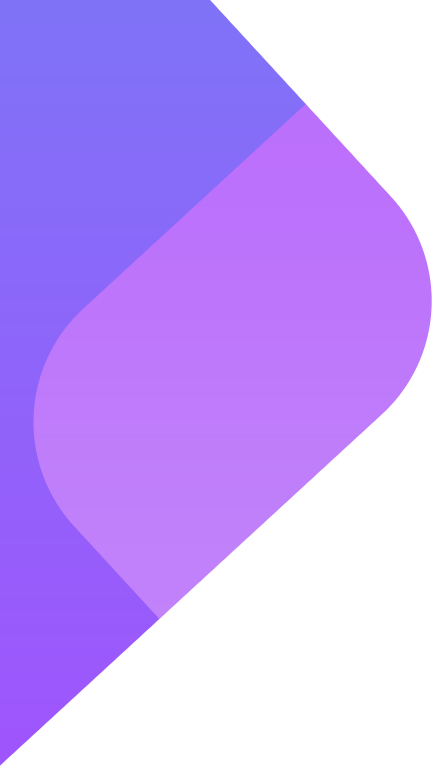
A WebGL 1 fragment shader for this background:

```glsl
precision highp float;
// Violet rounded wedge on white, overlapped by a pink band with opposite rounded corners.

uniform vec2 u_resolution;

// Lengths are in canvas heights
const float TILT = 0.7436;
const float CORNER_RADIUS = 0.2005;
const vec2 RIGHT_CENTER = vec2(0.3616, 0.6081);
const vec2 LEFT_CENTER = vec2(0.2441, 0.4505);
const vec2 PINK_SPAN = vec2(0.195, 0.862);

const vec3 WHITE = vec3(1.0);
const vec3 VIOLET_LOW = vec3(0.624, 0.333, 0.990);
const vec3 VIOLET_HIGH = vec3(0.498, 0.449, 0.970);
const vec3 PINK_LOW = vec3(0.755, 0.508, 0.980);
const vec3 PINK_HIGH = vec3(0.735, 0.438, 0.988);

// Signed distance to an endless right-angled wedge with a rounded corner
float roundedWedge(vec2 offset) {
  return length(max(offset, 0.0)) + min(max(offset.x, offset.y), 0.0) - CORNER_RADIUS;
}

// Antialiased coverage of a signed distance
float coverage(float dist) {
  return clamp(0.5 - dist * u_resolution.y, 0.0, 1.0);
}

void main() {
  vec2 p = gl_FragCoord.xy / u_resolution.y;

  // Axes along the outward normals of the two right-hand edges
  float c = cos(TILT);
  float s = sin(TILT);
  mat2 toWedge = mat2(c, s, s, -c);

  float wedge = coverage(roundedWedge(toWedge * (p - RIGHT_CENTER)));
  float band = coverage(roundedWedge(toWedge * (LEFT_CENTER - p)));

  // Vertical gradients
  vec3 violet = mix(VIOLET_LOW, VIOLET_HIGH, clamp(p.y, 0.0, 1.0));
  vec3 pink = mix(PINK_LOW, PINK_HIGH, smoothstep(PINK_SPAN.x, PINK_SPAN.y, p.y));

  // The band stays inside the wedge
  vec3 color = mix(WHITE, mix(violet, pink, band), wedge);
  gl_FragColor = vec4(color, 1.0);
}
```
